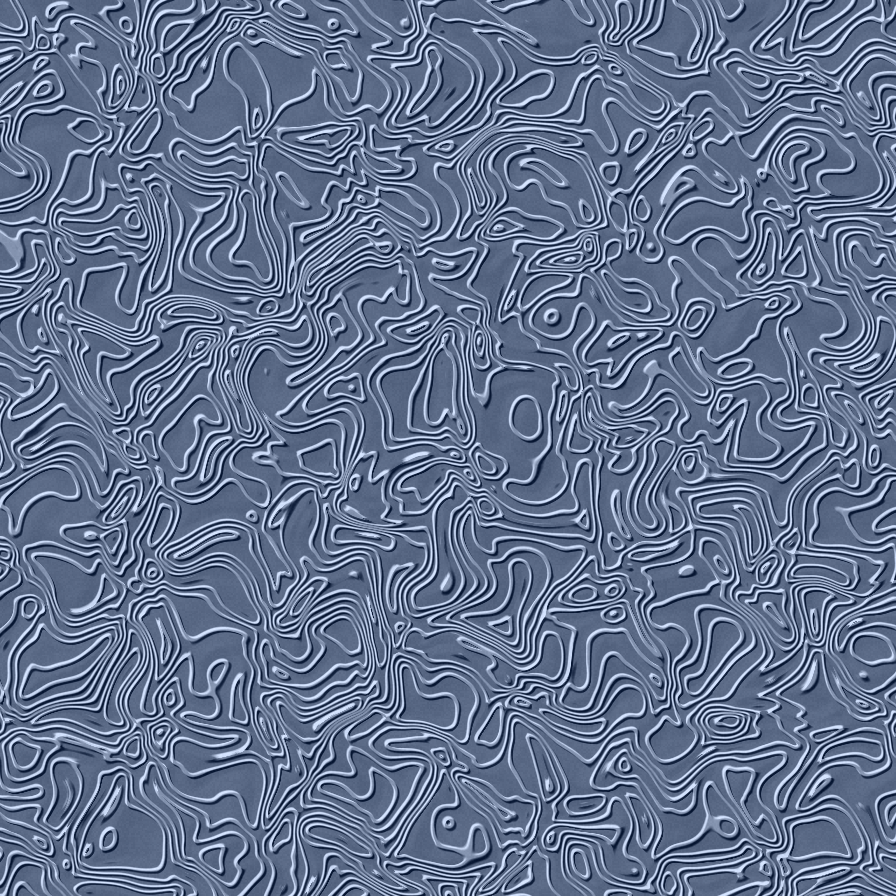
A Shadertoy shader for this texture:

```glsl
// Embossed swirling contour lines in pale steel blue on a slate blue ground.

const vec3 SLATE_TINT = vec3(0.0, 0.06, 0.17);
const float GROUND = 0.345;
const float CREST_GAIN = 0.47;
const float SHADOW_GAIN = 0.30;
const vec2 SHADOW_OFFSET = vec2(0.0021, -0.0024);

float hash(vec2 cell) {
    vec3 q = fract(vec3(cell.xyx) * 0.1031);
    q += dot(q, q.yzx + 33.33);
    return fract((q.x + q.y) * q.z);
}

// Dot product of a random unit direction at a lattice corner with the offset.
float cornerSlope(vec2 cell, vec2 offset) {
    float angle = 6.2832 * hash(cell);
    return dot(vec2(cos(angle), sin(angle)), offset);
}

float gradientNoise(vec2 p) {
    vec2 i = floor(p), f = fract(p);
    vec2 u = f * f * f * (f * (f * 6.0 - 15.0) + 10.0);
    vec2 e = vec2(0.0, 1.0);
    float low = mix(cornerSlope(i, f), cornerSlope(i + e.yx, f - e.yx), u.x);
    float high = mix(cornerSlope(i + e.xy, f - e.xy), cornerSlope(i + e.yy, f - e.yy), u.x);
    return mix(low, high, u.y);
}

// Warped terrain whose integer levels become the contour lines.
float terrain(vec2 p, float scale, float levels) {
    vec2 warp = vec2(gradientNoise(p * scale * 0.8 + 41.3),
                     gradientNoise(p * scale * 0.8 + 87.9));
    vec2 q = p * scale + warp * 1.1;
    return levels * (gradientNoise(q + 12.7) + 0.28 * gradientNoise(q * 2.1 + 63.1));
}

// Coverage of the nearest contour, with its width measured on the canvas.
float contour(float height, float steepness, float softness) {
    float distanceToLine = abs(fract(height) - 0.5) / steepness;
    float halfWidth = clamp(0.16 / steepness, 0.0011, 0.0022);
    return 1.0 - smoothstep(halfWidth - softness, halfWidth + softness, distanceToLine);
}

void mainImage(out vec4 fragColor, in vec2 fragCoord) {
    vec2 p = fragCoord / iResolution.y;
    float scale = 14.0, levels = 6.0, probe = 0.0005;
    float softness = max(0.0010, 0.7 / iResolution.y);

    // Height and local slope
    float height = terrain(p, scale, levels);
    vec2 slope = vec2(terrain(p + vec2(probe, 0.0), scale, levels),
                      terrain(p + vec2(0.0, probe), scale, levels)) - height;
    slope /= probe;
    float steepness = max(length(slope), 20.0);

    // Lit crest and the shadow cast to its lower right
    float crest = contour(height, steepness, softness);
    float shadow = contour(terrain(p - SHADOW_OFFSET, scale, levels), steepness, softness);

    // Gentle relief and fine grain on the ground
    float relief = 0.02 * dot(slope / steepness, normalize(SHADOW_OFFSET));
    float grain = 0.03 * (hash(floor(p * 512.0)) - 0.5);

    float light = GROUND + CREST_GAIN * crest - SHADOW_GAIN * shadow + relief + grain;
    fragColor = vec4(clamp(vec3(light) + SLATE_TINT, 0.0, 1.0), 1.0);
}
```
